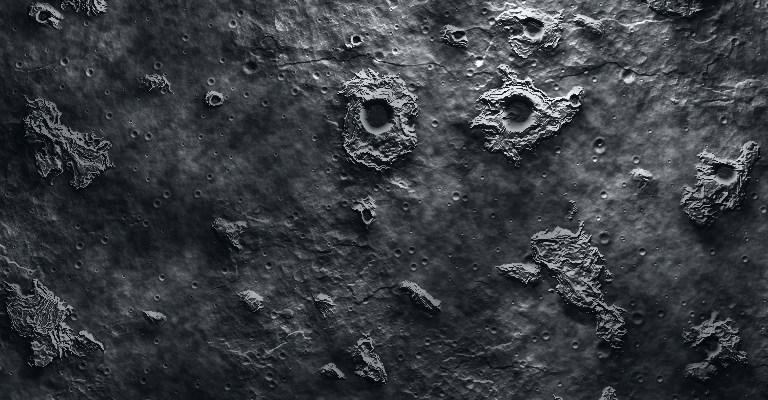
This texture is drawn by a Shadertoy shader. Its source:

```glsl
// Dark metallic crust with craters, ragged rock lumps, pits and flakes under a soft light from above.

float hash(vec2 p) {
    return fract(sin(dot(p, vec2(127.1, 311.7))) * 43758.5453);
}

vec2 hash2(vec2 p) {
    return vec2(hash(p), hash(p + 57.3));
}

float noise(vec2 p) {
    vec2 i = floor(p), f = fract(p);
    f = f * f * f * (f * (f * 6.0 - 15.0) + 10.0);
    return mix(mix(hash(i), hash(i + vec2(1, 0)), f.x),
               mix(hash(i + vec2(0, 1)), hash(i + vec2(1, 1)), f.x), f.y);
}

const mat2 OCTAVE = mat2(1.6, 1.2, -1.2, 1.6);

float fbm(vec2 p) {
    float sum = 0.0, amp = 0.5;
    for (int i = 0; i < 5; i++) {
        sum += amp * noise(p);
        p = OCTAVE * p + 7.1;
        amp *= 0.5;
    }
    return sum / 0.97;
}

float ridged(vec2 p) {
    float sum = 0.0, amp = 0.5;
    for (int i = 0; i < 4; i++) {
        sum += amp * (1.0 - abs(2.0 * noise(p) - 1.0));
        p = OCTAVE * p + 3.7;
        amp *= 0.5;
    }
    return sum;
}

// Scattered lumps, some with a crater: x = height, y = rock cover, z = soft cover, w = cavity
vec4 rocks(vec2 p, float cell, float share, float seed) {
    vec4 surf = vec4(0);
    vec2 warp = vec2(fbm(p * 11.0 + seed), fbm(p * 11.0 + seed + 31.0)) - 0.5;
    float crust = ridged(mat2(0.8, 0.75, -0.6, 1.0) * p * 17.0 + warp * 3.0);
    for (int k = 0; k < 9; k++) {
        vec2 id = floor(p / cell) + vec2(k % 3, k / 3) - 1.0;
        vec2 rnd = hash2(id + seed);
        if (hash(id + seed + 11.0) > share) continue;
        vec2 q = p - (id + 0.15 + 0.7 * rnd) * cell;
        float radius = cell * mix(0.13, 0.26, rnd.y);
        bool cratered = hash(id + seed + 23.0) < 0.45;
        // Plain lumps are long and mostly lean down to the right
        float turn = 1.2 * hash(id + seed + 37.0);
        vec2 w = mat2(cos(turn), sin(turn), -sin(turn), cos(turn)) * q + warp * cell * 0.4;
        if (!cratered) w *= vec2(0.65, 1.35);
        float body = radius - length(w) + (crust - 0.5) * radius * 0.6;
        float cover = smoothstep(0.0, 0.02, body);
        float lift = cover * (0.01 + 0.042 * crust + 0.4 * min(body, 0.1));
        if (cratered) {
            float e = length(q + warp * 0.03) / (radius * 0.42);
            float bowl = 1.0 - smoothstep(0.6, 1.05, e);
            lift = mix(lift, lift * 0.3, bowl);
            lift += radius * (0.16 * exp(-9.0 * (e - 1.15) * (e - 1.15)) - 0.3 * bowl);
            surf.w = max(surf.w, bowl);
        }
        surf.x += lift;
        surf.y = max(surf.y, cover);
        surf.z = max(surf.z, smoothstep(-0.04, 0.035, body));
    }
    return surf;
}

// Small bowls of very mixed size with a faint rim
float pits(vec2 p, float cell, float share) {
    float h = 0.0;
    for (int k = 0; k < 9; k++) {
        vec2 id = floor(p / cell) + vec2(k % 3, k / 3) - 1.0;
        if (hash(id + 71.0) > share) continue;
        float size = hash(id + 83.0);
        float radius = cell * mix(0.07, 0.18, size * size * size);
        float e = length(p - (id + hash2(id + 5.0)) * cell) / radius;
        h += radius * (0.25 * exp(-8.0 * (e - 1.2) * (e - 1.2)) - 0.8 * (1.0 - smoothstep(0.2, 1.1, e)));
    }
    return h;
}

vec4 allRocks(vec2 p) {
    vec4 large = rocks(p, 0.4, 0.8, 3.0), small = rocks(p, 0.17, 0.38, 40.0);
    return vec4(large.x + small.x * (1.0 - large.y), max(large.yzw, small.yzw));
}

// Rocks on a worn floor with flaked edges, rough patches and sharp grit
vec4 surface(vec2 p) {
    vec4 surf = allRocks(p);
    float flake = smoothstep(0.5, 0.54, fbm(p * vec2(6.0, 9.0) + 13.0));
    float rough = smoothstep(0.4, 0.66, fbm(p * 4.5 + 77.0));
    float ground = 0.03 * fbm(p * 7.0) + 0.007 * flake * rough;
    ground += (0.004 + 0.015 * rough) * ridged(p * 21.0 + 5.0) + 0.004 * fbm(p * 62.0);
    ground += pits(p, 0.045, 0.45) + pits(p + 9.0, 0.1, 0.25);
    surf.x += ground * (1.0 - 0.8 * surf.y);
    return surf;
}

void mainImage(out vec4 fragColor, in vec2 fragCoord) {
    vec2 p = fragCoord / iResolution.y;
    vec2 e = vec2(0.0018, 0.0);
    vec4 here = surface(p);
    vec2 slope = vec2(surface(p + e.xy).x, surface(p + e.yx).x) - here.x;
    vec2 toLamp = normalize(vec2(1.25, 1.7) - p);
    float facing = -dot(slope / e.x, toLamp);

    // Pool of light near the top, stained by blotches, mottling and grit
    vec2 q = (p - vec2(1.22, 0.92)) * vec2(1.2, 1.5);
    float light = 0.1 + 0.33 * exp(-dot(q, q));
    float blotch = smoothstep(0.25, 0.75, fbm(p * 4.5 + 20.0));
    float mottle = smoothstep(0.28, 0.72, fbm(p * 17.0 + 60.0));
    float grit = smoothstep(0.25, 0.75, fbm(p * 55.0 + 30.0));
    light *= (0.55 + 0.9 * blotch) * mix(0.5 + 0.5 * mottle + 0.5 * grit, 1.0, here.y);
    light = mix(light, light * 0.8 + 0.085, here.y);

    // Relief, cast shadow, cavities and metallic glints
    float v = light * exp(1.15 * clamp(facing, -1.8, 0.9));
    v *= 1.0 - 0.7 * allRocks(p + 0.036 * toLamp).z * (1.0 - here.y);
    v *= 1.0 - 0.72 * here.w;
    v += (0.1 + 0.35 * light) * smoothstep(0.6, 1.7, facing) * (1.0 - 0.8 * here.w);
    v = 0.03 + 1.04 * v / (1.0 + 0.6 * v);
    fragColor = vec4(clamp(v + vec3(-0.018, 0.0, 0.018), 0.0, 1.0), 1.0);
}
```
